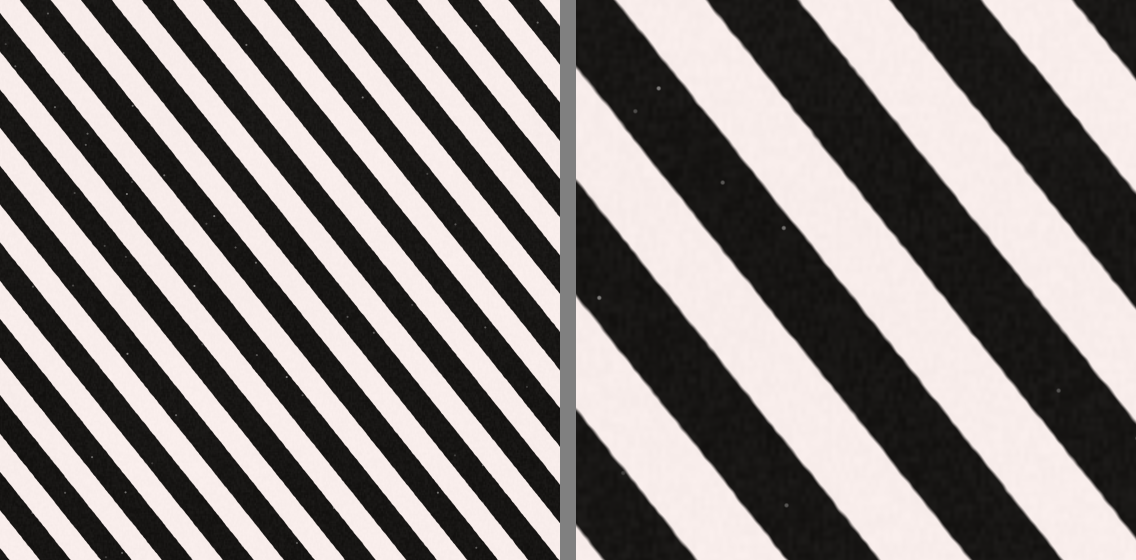
Left: the whole. Right: its middle third, enlarged.
A WebGL 1 fragment shader for this pattern:

```glsl
precision highp float;
// Slanted black and blush-white stripes printed on finely woven cloth.

uniform vec2 u_resolution;

#define REPEATS vec2(9.17, 7.325)      // stripe pairs across and down
#define PHASE 0.328                    // shift of the first stripe, in repeats
#define INK_SHARE 0.504                // black part of each repeat
#define EDGE_SOFTNESS 0.0013           // half width of the printed edge
#define EDGE_WOBBLE 0.0009             // raggedness of the printed edge
#define INK vec3(0.092, 0.086, 0.080)
#define CLOTH vec3(0.973, 0.930, 0.922)
#define THREADS 384.0                  // weave threads per canvas side
#define INK_GRAIN 0.032
#define CLOTH_GRAIN 0.014
#define SPECK_GRID 56.0                // cells that may hold a lint speck
#define SPECK_CHANCE 0.035

float hash(vec2 p) {
  vec3 q = fract(vec3(p.xyx) * 0.1031);
  q += dot(q, q.yzx + 33.33);
  return fract((q.x + q.y) * q.z);
}

float valueNoise(vec2 p) {
  vec2 cell = floor(p);
  vec2 f = fract(p);
  f = f * f * (3.0 - 2.0 * f);
  float low = mix(hash(cell), hash(cell + vec2(1.0, 0.0)), f.x);
  float high = mix(hash(cell + vec2(0.0, 1.0)), hash(cell + 1.0), f.x);
  return mix(low, high, f.y);
}

// Signed distance to the nearest black stripe, negative inside it.
float stripeDistance(vec2 p) {
  float phase = REPEATS.x * p.x - REPEATS.y * (1.0 - p.y) - PHASE;
  float fromCentre = abs(fract(phase + 0.25) - 0.5);
  return (fromCentre - 0.5 * INK_SHARE) / length(REPEATS);
}

// Sparse pale dots, one at most per cell.
float lintSpecks(vec2 p, float pixel) {
  vec2 cell = floor(p * SPECK_GRID);
  vec2 spot = 0.2 + 0.6 * vec2(hash(cell + 17.0), hash(cell + 53.0));
  float d = length(fract(p * SPECK_GRID) - spot) / SPECK_GRID;
  float present = step(hash(cell + 91.0), SPECK_CHANCE);
  float strength = 0.12 + 0.3 * hash(cell + 131.0);
  return present * strength * (1.0 - smoothstep(0.0005, 0.0012 + pixel, d));
}

void main() {
  vec2 p = gl_FragCoord.xy / u_resolution;
  float pixel = 1.0 / min(u_resolution.x, u_resolution.y);

  // Weave grain, drawn out a little along the vertical threads.
  float weave = valueNoise(p * THREADS * vec2(1.0, 0.55)) - 0.5;
  weave += 0.5 * (valueNoise(p * THREADS * vec2(0.4, 1.0) + 40.0) - 0.5);
  float shade = valueNoise(p * 4.0 + 7.0) - 0.5;

  // Ink is slightly paler toward the top and carries the specks.
  vec3 ink = INK + INK_GRAIN * weave + 0.014 * shade + 0.014 * (p.y - 0.5);
  ink += lintSpecks(p, pixel);
  vec3 cloth = CLOTH + CLOTH_GRAIN * weave + 0.008 * shade;

  // Printed edge with a small wobble from the threads.
  float wobble = EDGE_WOBBLE * (valueNoise(p * 190.0 + 11.0) - 0.5);
  float soft = max(EDGE_SOFTNESS, 0.7 * pixel);
  float coverage = smoothstep(-soft, soft, stripeDistance(p) + wobble);

  gl_FragColor = vec4(mix(ink, cloth, coverage), 1.0);
}
```
